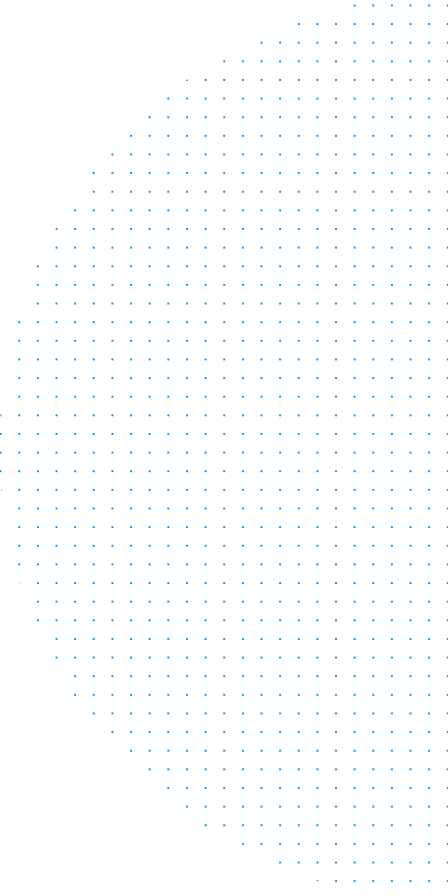
Reproduce this pattern procedurally as a Shadertoy shader.

```glsl
// A grid of tiny blue square dots on white, clipped by a large disc
// whose centre lies just past the right edge. Dots come from one repeated
// cell, with box-filtered coverage so that they stay crisp at any size.

// Share of a pixel covered by a centred span, along each axis.
vec2 spanCoverage(vec2 offset, float halfSize, float pixel) {
    vec2 low = max(offset - 0.5 * pixel, vec2(-halfSize));
    vec2 high = min(offset + 0.5 * pixel, vec2(halfSize));
    return max(high - low, 0.0) / pixel;
}

void mainImage(out vec4 fragColor, in vec2 fragCoord) {
    // Canvas widths, measured from the top left
    float pixel = 1.0 / iResolution.x;
    vec2 p = vec2(fragCoord.x, iResolution.y - fragCoord.y) * pixel;

    // Nearest grid point
    float pitch = 0.04159;
    vec2 firstDot = vec2(0.0014, 0.0121);
    vec2 dotCentre = firstDot + pitch * floor((p - firstDot) / pitch + 0.5);

    // Square dot
    vec2 coverage = spanCoverage(p - dotCentre, 0.00215, pixel);
    float dotMask = coverage.x * coverage.y;

    // Clipping disc
    float discEdge = length(p - vec2(1.0128, 0.999)) - 1.0143;
    float discMask = clamp(0.5 - discEdge / pixel, 0.0, 1.0);

    vec3 paper = vec3(1.0);
    vec3 dotBlue = vec3(0.0, 0.58, 1.0);
    fragColor = vec4(mix(paper, dotBlue, dotMask * discMask), 1.0);
}
```
